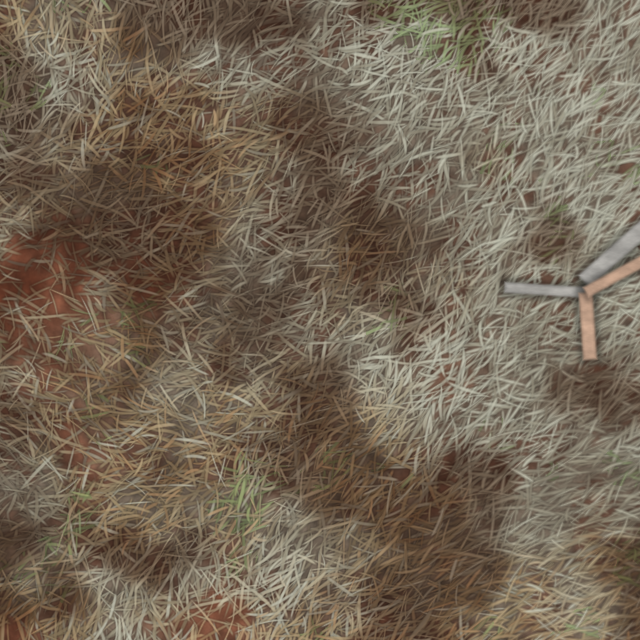
Reproduce this texture procedurally as a WebGL 2 fragment shader.

```glsl
#version 300 es
precision highp float;

uniform vec2 u_resolution;
out vec4 fragColor;

// Palette
const vec3 EARTH = vec3(0.35, 0.26, 0.215);
const vec3 RED_SOIL = vec3(0.45, 0.27, 0.20);
const vec3 SHADE = vec3(0.40, 0.355, 0.31);
const vec3 STRAW = vec3(0.56, 0.54, 0.475);
const vec3 PALE = vec3(0.71, 0.71, 0.65);
const vec3 WARM = vec3(0.56, 0.48, 0.355);
const vec3 RUST = vec3(0.58, 0.41, 0.26);
const vec3 GREEN = vec3(0.42, 0.49, 0.32);
const vec3 DUSK = vec3(0.76, 0.67, 0.62);
const vec3 SUNLIT = vec3(1.08, 1.08, 1.07);
const vec3 GREY_WOOD = vec3(0.66, 0.65, 0.63);
const vec3 PINK_WOOD = vec3(0.75, 0.62, 0.53);

// Blades, in units of the canvas
const int LAYERS = 14;
const float COARSE_CELLS = 19.0;
const float FINE_CELLS = 40.0;
const float THIN = 0.0009;
const float THICK = 0.0027;
const float BEND = 0.009;
const float SOFTNESS = 0.0018;
const float OPACITY = 0.82;
const float CAST_SHADOW = 0.09;
const float TONE_RANGE = 0.8;

vec3 hash3(ivec3 key) {
  uvec3 v = uvec3(key) * 1664525u + 1013904223u;
  v.x += v.y * v.z; v.y += v.z * v.x; v.z += v.x * v.y;
  v ^= v >> 16u;
  v.x += v.y * v.z; v.y += v.z * v.x; v.z += v.x * v.y;
  return vec3(v >> 8u) / 16777216.0;
}

float noise(vec2 p) {
  ivec2 c = ivec2(floor(p));
  vec2 f = fract(p);
  f = f * f * (3.0 - 2.0 * f);
  float a = hash3(ivec3(c, 99)).x;
  float b = hash3(ivec3(c + ivec2(1, 0), 99)).x;
  float d = hash3(ivec3(c + ivec2(0, 1), 99)).x;
  float e = hash3(ivec3(c + ivec2(1, 1), 99)).x;
  return mix(mix(a, b, f.x), mix(d, e, f.x), f.y);
}

float fbm(vec2 p) {
  float sum = 0.0, gain = 0.533;
  for (int i = 0; i < 4; i++) {
    sum += gain * noise(p);
    p = mat2(1.6, 1.2, -1.2, 1.6) * p + 7.3;
    gain *= 0.5;
  }
  return sum;
}

float blob(vec2 p, vec2 center, float radius) {
  vec2 d = (p - center) / radius;
  return exp(-dot(d, d));
}

// Prevailing direction in which the straw lies
float flow(vec2 p) {
  float left = 1.0 - smoothstep(0.1, 0.65, p.x);
  return 0.65 + 0.25 * sin(6.0 * p.x - 4.0 * p.y) + left * 0.9 * sin(5.0 * p.y + 2.5);
}

float beam(vec2 p, vec2 a, vec2 b, float halfWidth) {
  vec2 axis = normalize(b - a), q = p - 0.5 * (a + b);
  q = abs(vec2(dot(q, axis), dot(q, vec2(-axis.y, axis.x))));
  q -= vec2(0.5 * length(b - a), halfWidth);
  return length(max(q, 0.0)) + min(max(q.x, q.y), 0.0);
}

vec3 paintWood(vec3 base, vec3 wood, float dist, float grain, float soft) {
  base *= 1.0 - 0.3 * (1.0 - smoothstep(0.0, 0.014, dist));
  wood *= 0.86 + 0.14 * smoothstep(0.0, 0.006, -dist) + 0.3 * (grain - 0.5);
  return mix(base, wood, 1.0 - smoothstep(-soft, soft, dist));
}

void main() {
  vec2 p = gl_FragCoord.xy / u_resolution;
  float soft = max(SOFTNESS * mix(1.0, 1.7, smoothstep(0.55, 1.0, p.x)), 0.7 / u_resolution.y);

  // Regions of soil, light, warmth and living grass
  float patches = fbm(p * 7.0 + 3.0);
  float bareness = blob(p, vec2(0.1, 0.54), 0.13) + 0.9 * blob(p, vec2(0.35, 0.03), 0.1);
  float soil = 0.85 * smoothstep(0.5, 0.95, patches + 0.45 * bareness - 0.2 * p.x);
  float light = 1.2 * (fbm(p * 4.5 + 21.0) - 0.5) + 0.12 * smoothstep(0.25, 0.7, p.x);
  float warmth = smoothstep(0.42, 0.78, fbm(p * 5.0 + 40.0) + 0.28 * (0.55 - p.x) + 0.25 * (0.5 - p.y));
  float growth = fbm(p * 8.0 + 60.0) + 0.4 * blob(p, vec2(0.7, 0.97), 0.08) + 0.08 * (p.x - 0.5);
  growth = smoothstep(0.6, 0.85, growth);
  float mottle = fbm(p * 8.0 + 80.0) - 0.2 * blob(p, vec2(0.2, 0.93), 0.22);

  // Crumbly ground
  float crumbs = fbm(p * 55.0);
  vec3 color = mix(EARTH, SHADE, smoothstep(0.35, 0.65, fbm(p * 14.0)));
  color = mix(color, RED_SOIL, soil) * (0.75 + 0.5 * crumbs);

  // Layers of straw, from the lowest to the topmost
  for (int layer = 0; layer < LAYERS; layer++) {
    float depth = float(layer + 1) / float(LAYERS);
    vec3 shift = hash3(ivec3(layer, 5, 17));
    float cells = mix(FINE_CELLS, COARSE_CELLS, shift.z);
    vec2 home = floor(p * cells + shift.xy);
    for (int n = 0; n < 9; n++) {
      vec2 cell = home + vec2(n % 3 - 1, n / 3 - 1);
      vec3 r = hash3(ivec3(cell, layer));
      vec3 s = hash3(ivec3(cell, layer + 64));
      vec2 center = (cell + r.xy - shift.xy) / cells;
      float angle = flow(center) + (r.z + s.x - 1.0) * mix(1.9, 1.1, center.x);
      vec2 axis = vec2(cos(angle), sin(angle)), q = p - center;
      q = vec2(dot(q, axis), dot(q, vec2(-axis.y, axis.x)));
      float along = q.x * cells / mix(0.4, 0.98, s.y);
      if (abs(along) > 1.0) continue;
      q.y += BEND * (s.z - 0.5) * (along * along - 0.5);
      float width = mix(THIN, THICK, fract(s.x * 17.0)) * (1.0 - 0.5 * along * along);
      float dist = abs(q.y) - width;
      float keep = fract(r.z * 13.0);
      float present = smoothstep(soil - 0.15, soil, keep + 0.1) * (1.0 - smoothstep(0.6, 1.0, abs(along)));

      float tone = 0.4 + 0.3 * depth + TONE_RANGE * (fract(s.y * 11.0) - 0.5) + light;
      tone = clamp(tone, 0.0, 1.0);
      vec3 blade = mix(mix(SHADE, STRAW, min(tone * 2.0, 1.0)), PALE, max(tone * 2.0 - 1.0, 0.0));
      vec3 dry = mix(WARM, RUST, 0.6 * step(0.8, keep)) * (0.7 + 0.5 * tone);
      blade = mix(blade, dry, warmth * 0.8 * step(0.2, fract(s.z * 9.0)));
      blade = mix(blade, GREEN * (0.75 + 0.5 * tone), 0.7 * step(fract(r.x * 23.0), 0.6 * growth));

      color *= 1.0 - CAST_SHADOW * present * (1.0 - smoothstep(0.0, 0.004, dist));
      color = mix(color, blade, OPACITY * present * (1.0 - smoothstep(-soft, soft, dist)));
    }
  }
  color *= (0.94 + 0.12 * crumbs) * mix(DUSK, SUNLIT, smoothstep(0.28, 0.56, mottle));

  // Weathered wooden frame at the right edge
  float grain = fbm(p * vec2(45.0, 90.0));
  vec2 joint = vec2(0.915, 0.543);
  color = paintWood(color, GREY_WOOD, beam(p, vec2(0.912, 0.56), vec2(1.03, 0.665), 0.013), grain, soft);
  color = paintWood(color, GREY_WOOD, beam(p, vec2(0.788, 0.551), joint, 0.0085), grain, soft);
  color = paintWood(color, PINK_WOOD, beam(p, vec2(0.922, 0.438), joint, 0.011), grain, soft);
  color = paintWood(color, PINK_WOOD, beam(p, joint, vec2(1.03, 0.606), 0.009), grain, soft);

  fragColor = vec4(color, 1.0);
}
```
